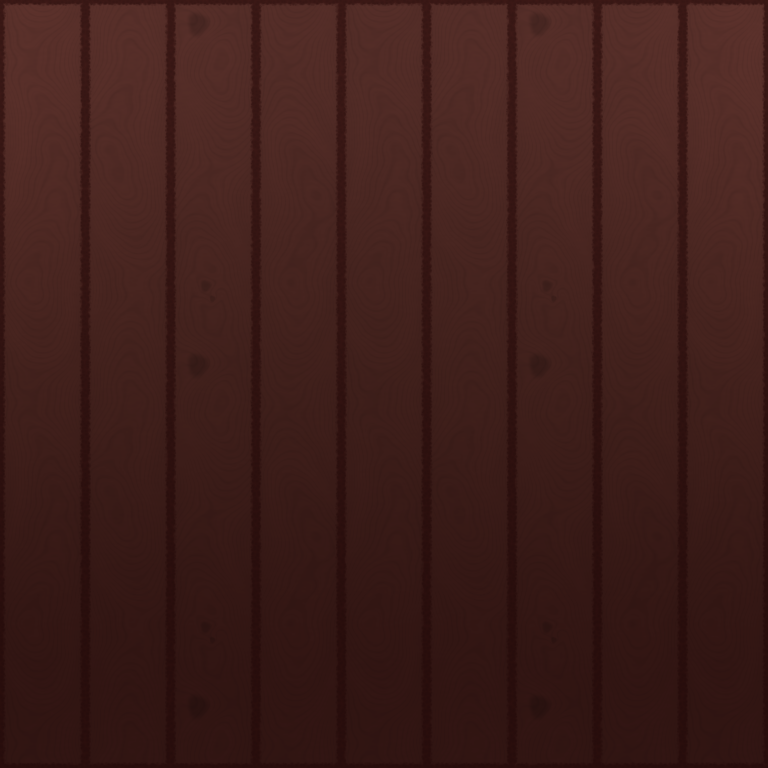
A WebGL 2 fragment shader for this texture:

```glsl
#version 300 es
precision highp float;
// Dark red-brown wall of nine upright planks, lit from above and at the sides.
// Grain comes from contours of layered sines, bent around knots and repeated
// every four planks both ways; cellular noise roughens the wood and grooves.
uniform vec2 u_resolution;
out vec4 fragColor;

const float TAU = 6.2831853;
const float PLANKS = 9.0;
const float TILE = 4.0;          // repeat length in plank widths
const float GROOVE_HALF = 0.05;  // in plank widths

const vec3 WOOD_LOW = vec3(0.198, 0.085, 0.074);
const vec3 WOOD_MID = vec3(0.262, 0.132, 0.113);
const vec3 WOOD_TOP = vec3(0.335, 0.180, 0.158);
const vec3 GROOVE_LOW = vec3(0.155, 0.050, 0.045);
const vec3 GROOVE_TOP = vec3(0.215, 0.085, 0.075);

vec2 hash2(vec2 p) {
  vec3 q = fract(p.xyx * vec3(0.1031, 0.1030, 0.0973));
  q += dot(q, q.yzx + 33.33);
  return fract((q.xx + q.yz) * q.zy);
}

// Distance to the nearest scattered point
float cellular(vec2 p) {
  vec2 cell = floor(p), f = fract(p);
  float nearest = 2.0;
  for (int j = -1; j <= 1; j++) {
    for (int i = -1; i <= 1; i++) {
      vec2 o = vec2(i, j);
      nearest = min(nearest, length(o + hash2(cell + o) - f));
    }
  }
  return nearest;
}

// Offset from a knot, wrapped to the repeating tile
vec2 tileOffset(vec2 p, vec2 center) {
  return mod(p - center + 0.5 * TILE, TILE) - 0.5 * TILE;
}

// x: dark core of the knot, y: soft swelling of the grain around it
vec2 knot(vec2 p, vec2 center, float radius) {
  vec2 d = tileOffset(p, center);
  float wobble = 1.0 + 0.1 * sin(3.0 * atan(d.y, d.x) + 1.0);
  float r = length(d * vec2(1.0, 0.88)) / (radius * wobble);
  return vec2(1.0 - smoothstep(0.55, 1.2, r), exp(-0.22 * r * r));
}

// Nested arches along one plank, periodic over the tile height
float grainField(vec2 local, float id, float y, float swelling) {
  float a = TAU * y / TILE;
  float seed = id * 2.4;
  float x = local.x - 0.5 + 0.13 * sin(a + seed) + 0.04 * sin(3.0 * a - seed);
  float arches = 6.0 * x * x + 0.9 * cos(a + seed * 1.7);
  arches += 0.35 * sin(2.0 * a + 3.0 * x + seed);
  arches += 0.05 * sin(7.0 * a + 6.0 * x) + 0.025 * sin(13.0 * a - 9.0 * x);
  return arches + 1.3 * swelling;
}

// Thin dark rings, faded where they get finer than a pixel
float rings(float field, float frequency) {
  float phase = field * frequency;
  float fade = 1.0 - smoothstep(0.25, 0.6, fwidth(phase));
  return fade * pow(0.5 + 0.5 * sin(TAU * phase), 3.0);
}

vec3 woodLight(vec2 uv) {
  vec3 wood = mix(WOOD_LOW, WOOD_MID, smoothstep(0.08, 0.62, uv.y));
  wood = mix(wood, WOOD_TOP, smoothstep(0.48, 1.0, uv.y));
  float side = 2.0 * uv.x - 1.0;
  return wood * (0.97 + 0.09 * side * side * smoothstep(0.1, 0.8, uv.y));
}

// Coverage of the plank gaps and the dark rim at top and bottom
float grooves(vec2 p, float rough, float pixel) {
  float gap = abs(fract(p.x + 0.5) - 0.5);
  float rim = min(p.y, PLANKS - p.y);
  float d = min(gap, rim) + 0.025 * (rough - 0.5);
  float soft = max(0.02, pixel);
  return 1.0 - smoothstep(GROOVE_HALF - soft, GROOVE_HALF + soft, d);
}

void main() {
  vec2 uv = gl_FragCoord.xy / u_resolution;
  vec2 p = uv * PLANKS;
  float id = mod(floor(p.x), TILE);
  vec2 local = fract(p);

  // Knots of the third plank: one large, two small
  vec2 large = knot(p, vec2(2.32, 0.72), 0.13);
  vec2 small = knot(p, vec2(2.41, 1.65), 0.065);
  vec2 tiny = knot(p, vec2(2.49, 1.50), 0.035);
  float core = max(large.x, max(0.8 * small.x, 0.8 * tiny.x));
  float swelling = large.y + 0.5 * small.y + 0.3 * tiny.y;

  // Grain, broad stains and fine tooth
  float field = grainField(local, id, p.y, swelling);
  float grain = rings(field, 5.0) + 0.4 * rings(field + 0.3 * local.x, 11.0);
  float stain = sin(field * 4.0 + id) * sin(p.y * TAU / TILE + id * 1.9);
  float tooth = cellular(p * vec2(9.0, 22.0)) - 0.5;
  float speck = cellular(p * 24.0);

  vec3 color = woodLight(uv);
  color *= 1.015 - 0.045 * grain + 0.012 * stain + 0.025 * tooth;
  color *= 1.0 - 0.17 * core;

  // Soft shade beside each gap, then the gap itself
  float gap = abs(fract(p.x + 0.5) - 0.5);
  color *= 1.0 - 0.06 * exp(-gap * 14.0);
  vec3 dark = mix(GROOVE_LOW, GROOVE_TOP, smoothstep(0.1, 1.0, uv.y));
  dark *= 0.94 + 0.14 * speck;
  color = mix(color, dark, 0.92 * grooves(p, speck, PLANKS / u_resolution.x));
  fragColor = vec4(color, 1.0);
}
```
